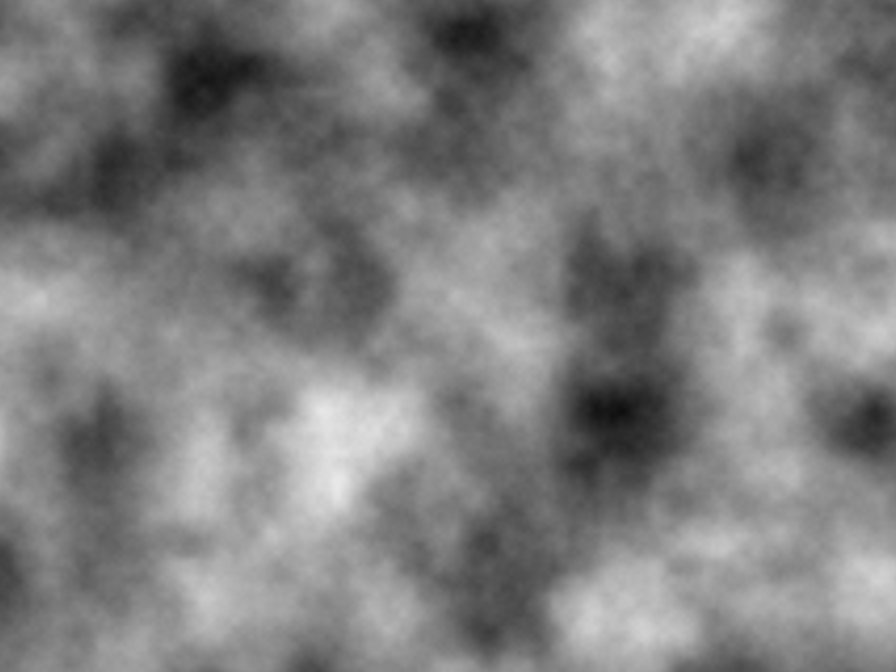
Write a Shadertoy shader that draws this texture.

```glsl
// Soft grey clouds: fractal value noise, summed over octaves of halving
// size and strength, then stretched in contrast around a middle grey.
// All lengths are measured in canvas heights.

#define CELLS_PER_HEIGHT 5.0
#define OCTAVES 6
#define GAIN 0.5
#define LACUNARITY 2.0
#define MEAN_GREY 0.485
#define CONTRAST 1.2
#define SEED 17u

// Integer hash of a lattice point, 0 to 1
float hash(ivec2 cell, uint layer) {
    uint h = uint(cell.x) * 1597u + uint(cell.y) * 51749u + (layer + SEED) * 7919u;
    h = (h ^ (h >> 16)) * 73244475u;
    h = (h ^ (h >> 15)) * 668265263u;
    h ^= h >> 16;
    return float(h & 65535u) / 65535.0;
}

// Lattice values blended with a smooth cubic curve
float valueNoise(vec2 p, uint layer) {
    ivec2 cell = ivec2(floor(p));
    vec2 t = fract(p);
    t = t * t * (3.0 - 2.0 * t);
    float bottom = mix(hash(cell, layer), hash(cell + ivec2(1, 0), layer), t.x);
    float top = mix(hash(cell + ivec2(0, 1), layer), hash(cell + ivec2(1, 1), layer), t.x);
    return mix(bottom, top, t.y);
}

// Weighted average of the octaves, 0 to 1
float cloudNoise(vec2 p) {
    float sum = 0.0;
    float total = 0.0;
    float weight = 1.0;
    for (int i = 0; i < OCTAVES; i++) {
        sum += weight * valueNoise(p, uint(i));
        total += weight;
        weight *= GAIN;
        p = p * LACUNARITY + vec2(0.37, 0.61);
    }
    return sum / total;
}

void mainImage(out vec4 fragColor, in vec2 fragCoord) {
    vec2 p = fragCoord / iResolution.y * CELLS_PER_HEIGHT + vec2(0.4, 0.3);
    float grey = MEAN_GREY + CONTRAST * (cloudNoise(p) - 0.5);
    fragColor = vec4(vec3(clamp(grey, 0.0, 1.0)), 1.0);
}
```
